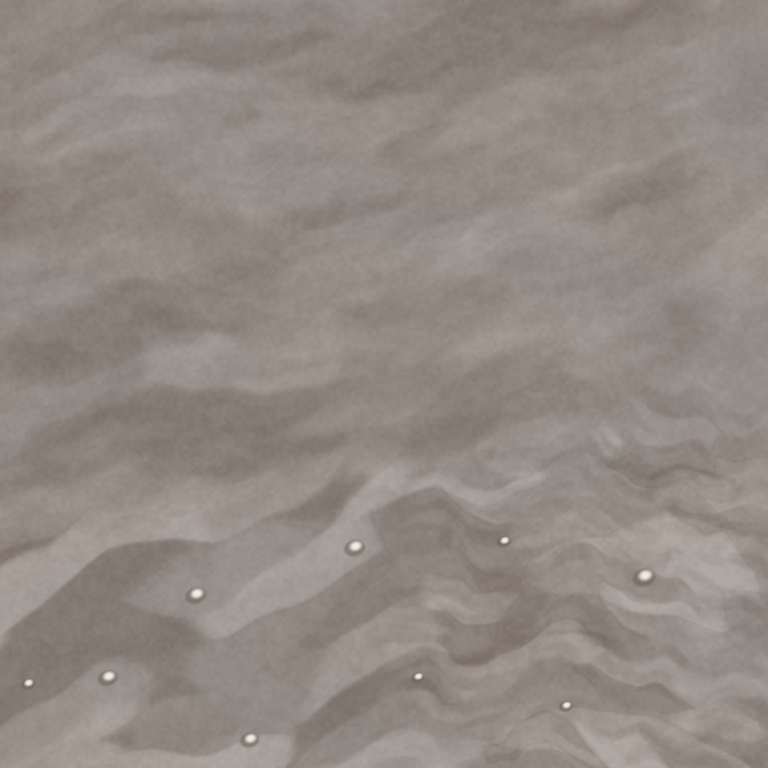
This texture is drawn by a WebGL 2 fragment shader. Its source:

```glsl
#version 300 es
precision highp float;
// Murky grey-brown water: slanted streaks above, glossy folded swirls
// and a few bubbles below. Both are soft cellular noise, stretched along the
// flow and bent by layered sines.

uniform vec2 u_resolution;
out vec4 fragColor;

const vec3 SILT = vec3(0.52, 0.48, 0.455);
const vec3 SHEEN = vec3(0.65, 0.62, 0.597);

vec2 hash2(vec2 p) {
    vec3 q = fract(p.xyx * vec3(0.1031, 0.1030, 0.0973));
    q += dot(q, q.yzx + 33.33);
    return fract((q.xx + q.yz) * q.zy);
}

// Random tone per cell, blended across borders; higher crispness = harder edges
float cellTone(vec2 p, float crispness, float seed) {
    vec2 cell = floor(p), f = p - cell;
    float total = 0.0, weight = 1e-6;
    for (int j = -1; j <= 1; j++)
    for (int i = -1; i <= 1; i++) {
        vec2 o = vec2(i, j);
        vec2 site = 0.1 + 0.8 * hash2(cell + o + seed);
        vec2 d = o + site - f;
        float w = exp(-crispness * dot(d, d));
        total += w * hash2(cell + o + seed + 57.0).x;
        weight += w;
    }
    return total / weight;
}

// Layered sine displacement
vec2 bend(vec2 p, float freq, float amount) {
    for (int i = 0; i < 4; i++) {
        float k = float(i);
        p += amount * sin(p.yx * freq + vec2(1.3, 4.1) * (k + 1.0));
        freq *= 1.8;
        amount *= 0.52;
    }
    return p;
}

vec2 rotate(vec2 p, float a) {
    float c = cos(a), s = sin(a);
    return vec2(c * p.x + s * p.y, c * p.y - s * p.x);
}

// Long streaks rising to the right, with ragged edges
float streaks(vec2 p) {
    vec2 q = rotate(bend(p, 8.0, 0.014), 0.26);
    q += 0.0025 * sin(q.yx * vec2(170.0, 75.0));
    float broad = cellTone(q * vec2(4.2, 15.0), 11.0, 11.0) - 0.5;
    float narrow = cellTone(q * vec2(7.5, 31.0), 10.0, 43.0) - 0.5;
    float flecks = cellTone(q * vec2(19.0, 60.0), 7.0, 131.0) - 0.5;
    return 0.095 * broad + 0.055 * narrow + 0.03 * flecks;
}

// Crisp folds: steep on the left, level and choppy on the right
float swirls(vec2 p) {
    float crest = 0.2 * p.x - 0.3 * sqrt((p.x - 0.5) * (p.x - 0.5) + 0.008);
    vec2 q = bend(vec2(p.x, p.y - crest), 10.0, 0.022);
    float choppy = smoothstep(0.44, 0.56, p.x);
    float fold = cellTone(q * vec2(4.6, 15.0), 24.0, 8.0);
    vec2 c = bend(q, 26.0, 0.012);
    float chop = cellTone(c * vec2(9.0, 27.0), 15.0, 71.0);
    float chips = cellTone(c * vec2(20.0, 62.0), 9.0, 23.0);
    float rim = 1.0 - smoothstep(0.0, 0.11, abs(fold - 0.47));
    float crease = 1.0 - smoothstep(0.0, 0.09, abs(chop - 0.4));
    float ripple = sin(c.y * 230.0 + 5.0 * sin(c.x * 17.0)) * smoothstep(0.5, 0.8, chop);
    return mix(0.17, 0.09, choppy) * (fold - 0.5)
         + mix(0.03, 0.12, choppy) * (chop - 0.5)
         + mix(0.012, 0.055, choppy) * (chips - 0.5)
         - 0.018 * rim + choppy * (0.012 * ripple - 0.022 * crease);
}

// Oval lens: paler inside, dark rim heavier on its upper side
float ovalLens(vec2 p, vec2 radius) {
    float d = (length(p / radius) - 1.0) * radius.y;
    float line = 1.0 - smoothstep(0.0, 0.006, abs(d));
    float inside = 1.0 - smoothstep(-0.008, 0.0, d);
    return 0.015 * inside - 0.045 * line * smoothstep(-1.0, 1.0, p.y / radius.y);
}

// Bubble: x = dark underside, y = bright glint
vec2 bubble(vec2 p, float r) {
    vec2 q = rotate(p, 0.3) * vec2(0.75, 1.0);
    float body = 1.0 - smoothstep(0.75 * r, 1.15 * r, length(q));
    float glint = 1.0 - smoothstep(0.2 * r, 0.8 * r, length(q - r * vec2(0.15, 0.2)));
    return vec2(body, glint);
}

void main() {
    vec2 p = gl_FragCoord.xy / u_resolution.y;
    float wobble = 0.025 * sin(p.x * 13.0) + 0.015 * sin(p.x * 29.0 + p.y * 9.0);
    float lower = 1.0 - smoothstep(0.29, 0.37, p.y - 0.15 * p.x + wobble);
    float shore = smoothstep(0.86, 0.96, p.x + 0.02 * sin(p.y * 19.0));

    // Streaks fade into a pale margin on the right
    float curls = cellTone(bend(p, 19.0, 0.02) * vec2(13.0, 19.0), 12.0, 29.0) - 0.5;
    float upper = mix(streaks(p) - 0.004, 0.012 + 0.075 * curls, shore);
    float tone = 0.54 + mix(upper, swirls(p) + 0.011, lower);

    for (int i = 0; i < 2; i++) {
        vec2 h = hash2(vec2(float(i) * 7.0 + 2.0, 19.0));
        vec2 center = vec2(0.74 + 0.16 * float(i), 0.16 + 0.2 * float(i));
        tone += ovalLens(bend(p, 22.0, 0.006) - center, vec2(0.04 + 0.03 * h.x, 0.024));
    }

    // Fine mottling and grain
    tone += 0.022 * (cellTone(p * 65.0, 6.0, 91.0) - 0.5);
    tone += 0.028 * (cellTone(p * 190.0, 6.0, 17.0) - 0.5);
    vec3 color = mix(SILT, SHEEN, (clamp(tone, 0.42, 0.66) - 0.478) / 0.14);
    color += vec3(0.004, -0.002, -0.002) * sin(p.x * 8.0 + 3.0 * sin(p.y * 9.0));

    for (int i = 0; i < 9; i++) {
        vec2 h = hash2(vec2(float(i) * 5.0 + 3.0, 83.0));
        vec2 center = vec2((float(i) + 0.2 + 0.6 * h.x) / 10.0, 0.02 + 0.28 * h.y);
        vec2 b = bubble(p - center, 0.006 + 0.006 * fract(h.x * 7.0 + h.y));
        color = mix(color, vec3(0.43, 0.39, 0.36), 0.6 * b.x);
        color = mix(color, vec3(0.93, 0.92, 0.89), b.y);
    }
    fragColor = vec4(color, 1.0);
}
```
